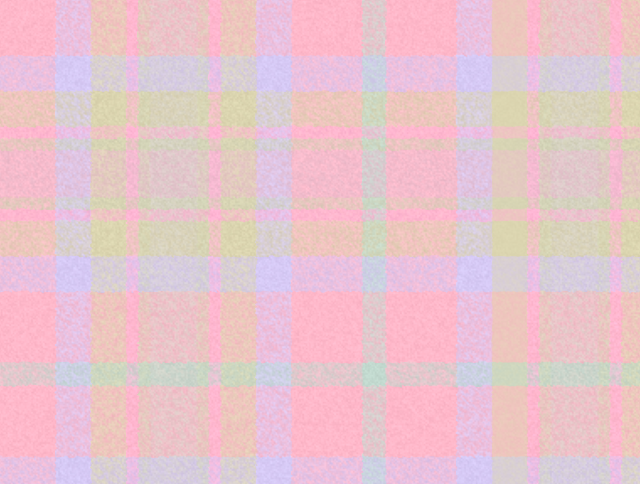
This pattern is drawn by a WebGL 2 fragment shader. Its source:

```glsl
#version 300 es
precision highp float;
// Pastel tartan: one mirrored stripe sequence is used for both warp and weft.
// The two thread colours are blended with a noisy weight, so crossings look
// like brushed twill; fine grain and slightly ragged edges finish the cloth.

uniform vec2 u_resolution;
out vec4 fragColor;

// Integer hash of a lattice cell, 0..1
float hash(vec2 cell) {
  uvec2 q = uvec2(ivec2(cell)) * uvec2(1597334673u, 3812015801u);
  uint h = (q.x ^ q.y) * 1597334673u;
  h = (h ^ (h >> 15)) * 2246822519u;
  h ^= h >> 13;
  return float(h >> 8) / 16777216.0;
}

// Smooth value noise, -1..1
float noise(vec2 p) {
  vec2 cell = floor(p);
  vec2 f = fract(p);
  f = f * f * (3.0 - 2.0 * f);
  float low = mix(hash(cell), hash(cell + vec2(1, 0)), f.x);
  float high = mix(hash(cell + vec2(0, 1)), hash(cell + vec2(1, 1)), f.x);
  return 2.0 * mix(low, high, f.y) - 1.0;
}

// Soft step at a stripe edge, never narrower than a pixel
float edge(float at, float d) {
  float soft = max(0.06, 27.0 / u_resolution.x);
  return smoothstep(at - soft, at + soft, d);
}

// Thread colour at distance d from the centre of the mirrored sequence
vec3 threads(float d, vec3 centre) {
  vec3 pink = vec3(1.0, 0.72, 0.79);
  vec3 c = mix(centre, vec3(0.83, 0.83, 0.72), edge(2.0, d)); // sage line
  c = mix(c, vec3(1.0, 0.71, 0.83), edge(3.0, d));           // rose line
  c = mix(c, vec3(0.86, 0.835, 0.69), edge(4.0, d));         // olive band
  c = mix(c, vec3(0.84, 0.79, 0.96), edge(7.0, d));          // lavender band
  c = mix(c, pink, edge(10.0, d));                           // broad ground
  return mix(c, vec3(0.76, 0.85, 0.81), edge(16.0, d));      // grey-green bar
}

void main() {
  // Cloth units: one narrow line is 1, a full repeat is 34
  vec2 p = vec2(gl_FragCoord.x, u_resolution.y - gl_FragCoord.y);
  p *= 54.27 / u_resolution.x;

  // Diagonal fibre noise and finer flecks
  vec2 slant = vec2(p.x + p.y, p.x - p.y);
  float fibre = noise(slant * vec2(2.3, 4.2));
  float fleck = noise(p * 5.5 + 91.0);
  float grain = noise(p * 7.0 + 37.0);

  // One warp band in the second repeat is worn smoother
  float rough = mix(0.4, 1.0, smoothstep(1.2, 1.9, abs(p.x - 43.1)));

  // Mirror the repeat about its centre, with ragged edges
  vec2 ragged = p + 0.13 * rough * vec2(fleck, fibre);
  vec2 d = abs(mod(ragged + 2.27, 34.0) - 17.0);
  vec3 warp = threads(d.x, vec3(0.84, 0.815, 0.78));
  vec3 weft = threads(d.y, vec3(0.92, 0.75, 0.81));

  // Uneven weave blend and light surface grain
  float weight = 0.5 + rough * (0.20 * fibre + 0.16 * fleck);
  vec3 color = mix(weft, warp, weight);
  color += rough * (0.022 * grain + 0.012 * fibre);
  color += 0.012 * rough * fleck * vec3(0.4, 1.0, 0.8);
  fragColor = vec4(clamp(color, 0.0, 1.0), 1.0);
}
```
